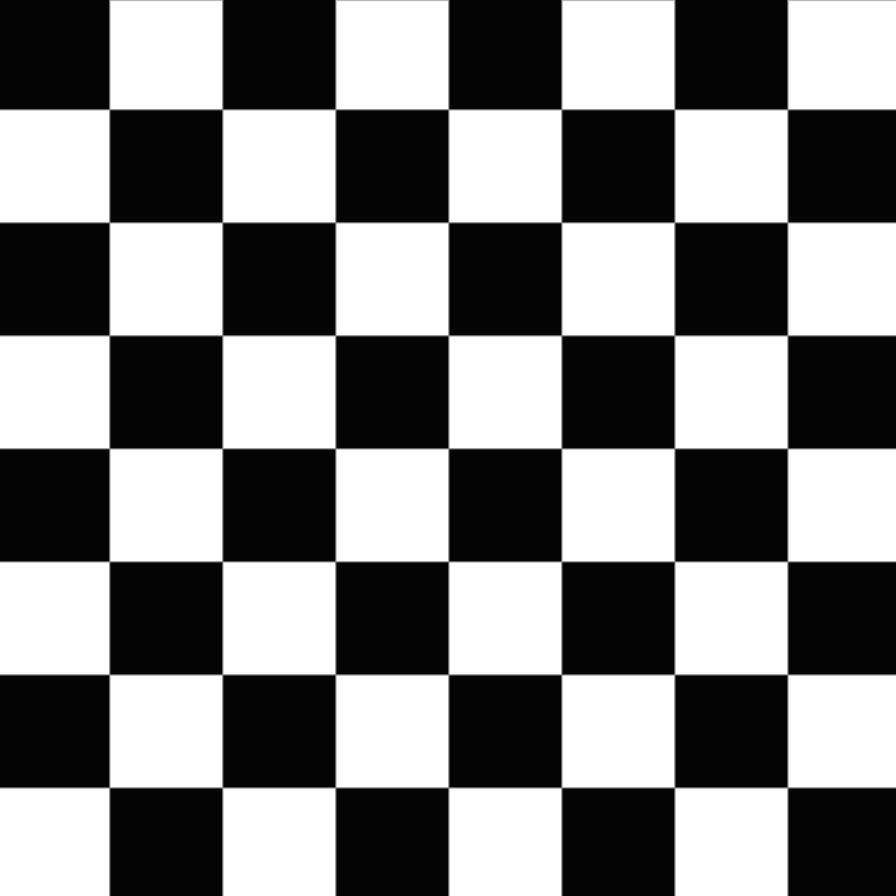
This pattern is drawn by a Shadertoy shader. Its source:

```glsl
// Black and white checkerboard, eight squares each way, with a faint grey line along the top.
#define PITCH 0.12615                // side of one square
#define CENTRE vec2(0.5009, 0.4991)  // corner shared by the middle squares
#define EDGE_SOFTNESS 0.0014         // half width of the grey seam
#define RIM_HEIGHT 0.0013            // thickness of the top line
#define RIM_SHADE 0.72
#define BLACK vec3(0.016)
#define WHITE vec3(1.0)

// Signed distance to the nearest grid line, in squares: positive on even ones.
vec2 alternatingDistance(vec2 cell) {
    return 0.5 - 2.0 * abs(fract(0.5 * cell + 0.25) - 0.5);
}

void mainImage(out vec4 fragColor, in vec2 fragCoord) {
    float pixel = 1.0 / min(iResolution.x, iResolution.y);
    vec2 uv = fragCoord / iResolution.xy;

    // Squares: the product of two softened square waves
    float halfSeam = max(EDGE_SOFTNESS, 0.6 * pixel);
    vec2 side = alternatingDistance((uv - CENTRE) / PITCH) * PITCH / halfSeam;
    side = clamp(side, -1.0, 1.0);
    vec3 colour = mix(BLACK, WHITE, 0.5 + 0.5 * side.x * side.y);

    // Top line: darkens the white squares only
    float rim = clamp((uv.y - 1.0 + RIM_HEIGHT) / pixel + 0.5, 0.0, 1.0);
    colour = min(colour, vec3(mix(1.0, RIM_SHADE, rim)));

    fragColor = vec4(colour, 1.0);
}
```
